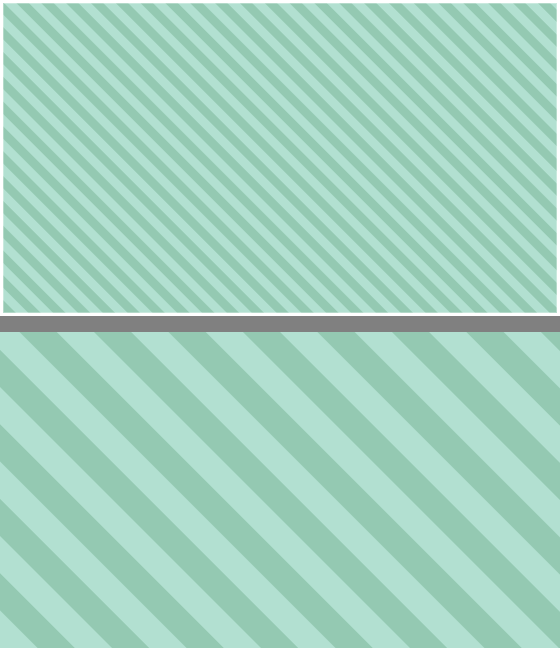
Top: the whole. Bottom: its middle third, enlarged.
Give the GLSL for this pattern, as a WebGL 1 fragment shader.

```glsl
precision highp float;

// Diagonal two-tone mint stripes of equal width inside a thin white frame.
// Stripes are bands of distance along the 45 degree diagonal, measured from
// the lower left inner corner of the frame; all lengths are in canvas heights.

uniform vec2 u_resolution;

const float FRAME_WIDTH = 1.0 / 96.0;
const float STRIPE_WIDTH = 1.0 / 36.0;
const vec3 DARK_MINT = vec3(0.58, 0.79, 0.70);
const vec3 LIGHT_MINT = vec3(0.70, 0.88, 0.82);
const vec3 FRAME_WHITE = vec3(1.0);

// Coverage of the region where the signed distance is negative.
float coverage(float signedDistance, float pixel) {
  return clamp(0.5 - signedDistance / pixel, 0.0, 1.0);
}

// Signed distance to alternating bands; the first band starts at zero.
float bandDistance(float along, float width) {
  float offset = mod(along, 2.0 * width) - 0.5 * width;
  return min(abs(offset), 2.0 * width - abs(offset)) - 0.5 * width;
}

// Signed distance to an axis-aligned box, negative inside.
float boxDistance(vec2 p, vec2 halfSize) {
  vec2 d = abs(p) - halfSize;
  return max(d.x, d.y);
}

void main() {
  float pixel = 1.0 / u_resolution.y;
  vec2 size = u_resolution * pixel;
  vec2 p = gl_FragCoord.xy * pixel;

  // Stripes run down to the right, across the rising diagonal.
  float along = dot(p - FRAME_WIDTH, vec2(sqrt(0.5)));
  float stripe = coverage(bandDistance(along, STRIPE_WIDTH), pixel);
  vec3 color = mix(LIGHT_MINT, DARK_MINT, stripe);

  // Frame around the striped panel.
  float panel = coverage(boxDistance(p - 0.5 * size, 0.5 * size - FRAME_WIDTH), pixel);
  gl_FragColor = vec4(mix(FRAME_WHITE, color, panel), 1.0);
}
```
